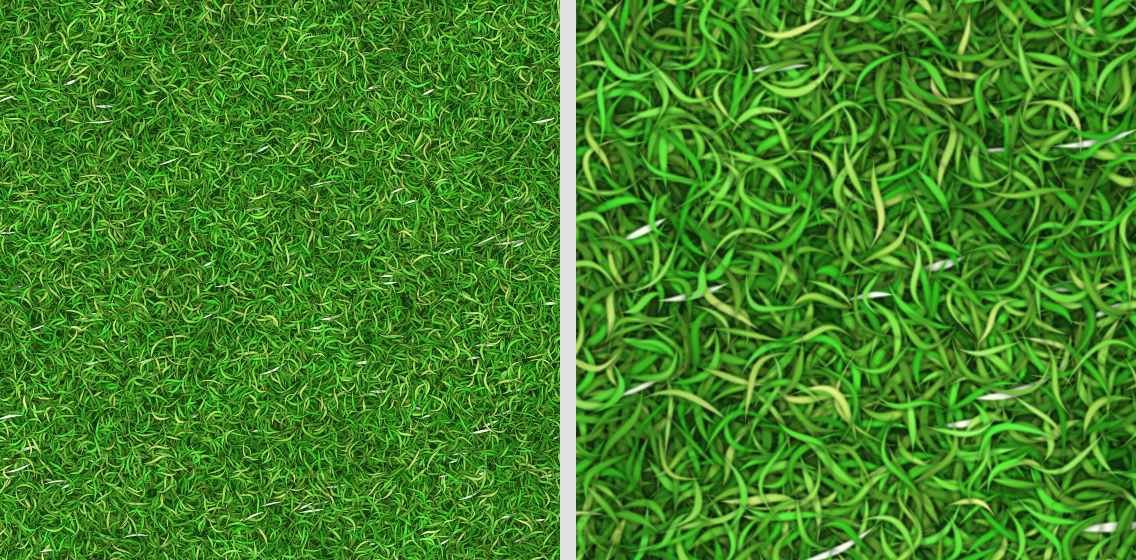
Left: the whole. Right: its middle third, enlarged.
Give the GLSL for this texture, as a three.js fragment shader.

```glsl
// Dense lawn seen from above: layered, curved grass blades over dark thatch.
varying vec2 vUv;

const int LAYERS = 17;
const float EDGE = 0.0011;
const vec3 DEEP = vec3(0.04, 0.18, 0.03);
const vec3 SHADE = vec3(0.16, 0.36, 0.08);
const vec3 LEAF = vec3(0.27, 0.53, 0.15);
const vec3 FRESH = vec3(0.33, 0.69, 0.18);
const vec3 LIGHT = vec3(0.53, 0.81, 0.33);
const vec3 PALE = vec3(0.66, 0.85, 0.50);
const vec3 GLINT = vec3(0.90, 0.96, 0.86);

vec4 random4(vec3 seed) {
  vec4 r = fract(seed.xyzx * vec4(0.1031, 0.1030, 0.0973, 0.1099));
  r += dot(r, r.wzxy + 33.33);
  return fract((r.xxyz + r.yzzw) * r.zywx);
}

vec2 rotate(vec2 p, float angle) {
  float c = cos(angle), s = sin(angle);
  return vec2(c * p.x + s * p.y, c * p.y - s * p.x);
}

// Colour ramp from the shadowed thatch to the sunlit tips.
vec3 grassColor(float tone) {
  vec3 color = mix(DEEP, SHADE, smoothstep(0.0, 0.25, tone));
  color = mix(color, LEAF, smoothstep(0.25, 0.52, tone));
  color = mix(color, FRESH, smoothstep(0.55, 0.74, tone));
  color = mix(color, LIGHT, smoothstep(0.74, 0.88, tone));
  return mix(color, PALE, smoothstep(0.9, 1.05, tone));
}

// Signed distance to a tapered blade lying along x, bent and waved in y.
float bladeDistance(vec2 p, float halfLength, float width, float bend, float wave) {
  float u = p.x / halfLength;
  float spine = halfLength * (bend * (u * u - 0.4) + wave * sin(3.0 * u));
  float slope = 2.0 * bend * u + 3.0 * wave * cos(3.0 * u);
  return abs(p.y - spine) / sqrt(1.0 + slope * slope) - width * (1.0 - u * u);
}

// Soft, broad variation made of layered sines, about -1 to 1.
float mottle(vec2 p) {
  float a = sin(p.x * 17.0 + 2.0 * sin(p.y * 11.0));
  float b = sin(p.y * 23.0 + 2.0 * sin(p.x * 19.0 + 1.0));
  return 0.5 * (a + b);
}

// Paints one scattered layer of blades over the colour beneath it.
vec3 paintLayer(vec3 color, vec2 uv, float layer, float depth) {
  float cells = 29.0 + 4.0 * fract(layer * 0.618);
  vec2 p = uv * cells + 17.3 * fract(layer * vec2(0.754, 0.569));
  vec2 home = floor(p);
  for (int y = -1; y <= 1; y++) {
    for (int x = -1; x <= 1; x++) {
      vec2 cell = home + vec2(float(x), float(y));
      vec4 place = random4(vec3(cell, layer * 3.7 + 1.0));
      vec2 q = (p - cell - place.xy) / cells;
      float halfLength = mix(0.4, 0.84, place.w) / cells;
      if (dot(q, q) > 2.0 * halfLength * halfLength) continue;

      vec4 look = random4(vec3(cell, layer * 3.7 + 61.0));
      float glint = step(0.988, look.w) * step(0.5, depth);
      float angle = mix(6.2832 * place.z, 0.5 * place.z, glint);
      float width = mix(0.0031, 0.0018, depth) * mix(0.75, 1.3, look.z);
      float bend = (look.x - 0.5) * mix(1.5, 0.3, glint);
      float wave = (fract(look.y * 7.0) - 0.5) * 0.3 * (1.0 - glint);
      q = rotate(q, angle);
      float d = bladeDistance(q, halfLength, width, bend, wave);

      // Cast shadow, then the blade with a brighter tip and midrib.
      float shadow = 1.0 - smoothstep(0.0, 0.0035, d);
      float cover = 1.0 - smoothstep(-EDGE, EDGE, d);
      float along = q.x / halfLength;
      float rib = smoothstep(0.0, width, -d);
      float tone = mix(0.1, 0.53, depth) + 0.46 * look.y;
      tone += 0.13 * along + 0.1 * rib;
      vec3 tint = mix(vec3(0.52, 1.04, 0.52), vec3(1.32, 1.03, 1.05), look.w);
      vec3 blade = mix(grassColor(tone) * tint, GLINT, glint);
      color *= 1.0 - 0.22 * shadow;
      color = mix(color, blade, cover);
    }
  }
  return color;
}

void main() {
  float patches = mottle(vUv);
  vec3 color = grassColor(0.16 + 0.08 * mottle(vUv * 6.0));
  for (int i = 0; i < LAYERS; i++) {
    float depth = float(i) / float(LAYERS - 1);
    color = paintLayer(color, vUv, float(i), depth);
  }
  color *= 1.04 + 0.07 * patches;
  gl_FragColor = vec4(clamp(color, 0.0, 1.0), 1.0);
}
```
